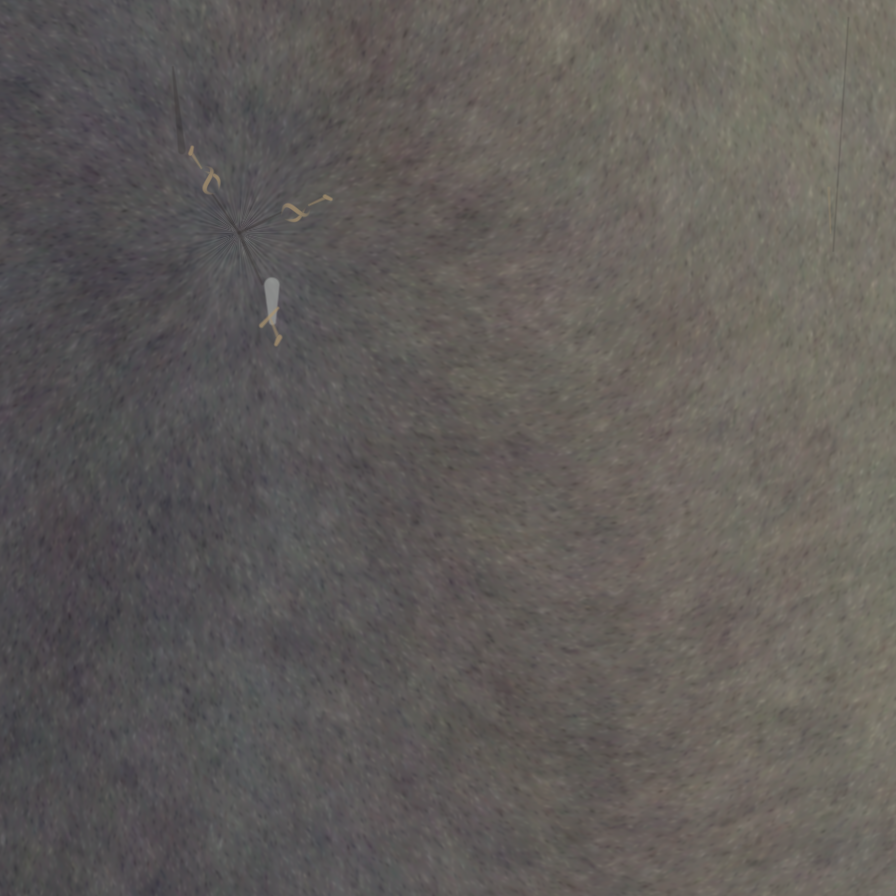
Give the GLSL for this texture, as a Shadertoy shader.

```glsl
// Worn grey cloth with fine fibres, a gathered pucker and small curled gold threads.

const vec2 PUCKER = vec2(0.267, 0.740);
const vec3 SLATE = vec3(0.300, 0.291, 0.303);
const vec3 BLUE_GREY = vec3(0.340, 0.334, 0.343);
const vec3 WARM_GREY = vec3(0.368, 0.346, 0.333);
const vec3 TAUPE = vec3(0.428, 0.402, 0.377);
const vec3 OLIVE_GREY = vec3(0.462, 0.448, 0.405);
const vec3 GOLD = vec3(0.66, 0.57, 0.43);
const vec3 PALE = vec3(0.62, 0.63, 0.62);
const vec3 SHADOW = vec3(0.23, 0.21, 0.21);

vec3 hash3(vec2 p) {
    vec3 q = fract(p.xyx * vec3(0.1031, 0.1030, 0.0973));
    q += dot(q, q.yxz + 33.33);
    return fract((q.xxy + q.yzz) * q.zyx);
}

mat2 rotation(float a) {
    float c = cos(a), s = sin(a);
    return mat2(c, -s, s, c);
}

// Fibres radiate from the pucker, bend slowly, and stand upright at the right.
float fibreAngle(vec2 p) {
    vec2 v = p - PUCKER + 1e-5;
    float bend = 0.35 * smoothstep(0.1, 0.4, length(v));
    return atan(v.y, v.x) + bend + 1.1 * smoothstep(0.5, 0.85, p.x);
}

// Cellular noise: one soft oriented grain per cell, light or dark, tinted by chroma.
vec3 fibres(vec2 p, float cells, vec2 size, float chroma) {
    vec2 id = floor(p * cells), f = fract(p * cells);
    vec3 sum = vec3(0.0);
    for (int y = -1; y <= 1; y++)
    for (int x = -1; x <= 1; x++) {
        vec2 o = vec2(x, y);
        vec3 h = hash3(id + o + cells);
        vec3 tint = hash3(id + o + cells + 57.0) - 0.5;
        float angle = fibreAngle((id + o + 0.5) / cells) + (h.z - 0.5) * 0.9;
        vec2 d = rotation(angle) * (f - o - h.xy) / size;
        float tone = (tint.x + tint.y) * 1.2;
        sum += (vec3(tone) + chroma * tint) * exp(-dot(d, d));
    }
    return sum;
}

vec3 clothColour(float t) {
    vec3 c = mix(SLATE, BLUE_GREY, smoothstep(0.0, 0.27, t));
    c = mix(c, WARM_GREY, smoothstep(0.22, 0.52, t));
    c = mix(c, TAUPE, smoothstep(0.48, 0.76, t));
    return mix(c, OLIVE_GREY, smoothstep(0.70, 0.98, t));
}

float softMottle(vec2 p) {
    return sin(p.x * 19.0 + 2.0 * sin(p.y * 13.0)) * sin(p.y * 17.0 + 2.0 * sin(p.x * 11.0))
         + 0.6 * sin(p.x * 47.0 + 3.0 * sin(p.y * 29.0)) * sin(p.y * 41.0 + p.x * 23.0);
}

// Coverage of a tapered stroke from a (radius ra) to b (radius rb).
float stroke(vec2 p, vec2 a, vec2 b, float ra, float rb) {
    vec2 ab = b - a;
    float h = clamp(dot(p - a, ab) / dot(ab, ab), 0.0, 1.0);
    float d = length(p - a - ab * h) - mix(ra, rb, h);
    return 1.0 - smoothstep(-0.0012, 0.0015, d);
}

// Coverage of a waving ribbon along x, from x0 to x1, thinning at both ends.
float ribbon(vec2 q, float x0, float x1, float sway, float pitch, float width) {
    float u = clamp((q.x - x0) / (x1 - x0), 0.0, 1.0);
    float slope = sway * pitch * cos(pitch * (q.x - x0));
    float d = abs(q.y - sway * sin(pitch * (q.x - x0))) / sqrt(1.0 + slope * slope);
    float taper = sin(3.14159 * u);
    return taper * (1.0 - smoothstep(-0.001, 0.0014, d - width * taper));
}

// Fine creases fanning out from the pucker.
float creases(vec2 v) {
    float a = atan(v.y, v.x + 1e-6), r = length(v);
    float lines = sin(a * 41.0 + 2.0 * sin(a * 7.0)) + 0.7 * sin(a * 67.0 + 3.0 * sin(a * 5.0));
    return lines * exp(-r / 0.05) * smoothstep(0.0, 0.012, r);
}

// One thread leaving the pucker along +x: dark crease, gold ribbons, knotted end.
vec3 thread(vec3 colour, vec2 q, float pale) {
    q /= mix(1.0, 1.2, pale);
    colour = mix(colour, SHADOW, 0.5 * stroke(q, vec2(0.0), vec2(0.052, 0.004), 0.0015, 0.0008));
    colour = mix(colour, PALE, 0.7 * pale * stroke(q, vec2(0.056, 0.012), vec2(0.088, 0.001), 0.007, 0.003));
    float gold = (1.0 - pale) * ribbon(q, 0.050, 0.084, 0.009, 170.0, 0.0024);
    gold = max(gold, (1.0 - pale) * ribbon(q + vec2(0.0, 0.004), 0.052, 0.080, -0.006, 130.0, 0.0018));
    gold = max(gold, pale * ribbon(q.yx, -0.014, 0.016, 0.005, 100.0, 0.0) * 0.0);
    gold = max(gold, pale * stroke(q, vec2(0.078, 0.010), vec2(0.088, -0.010), 0.001, 0.0018));
    gold = max(gold, 0.7 * stroke(q, vec2(0.084, 0.0), vec2(0.104, 0.001), 0.0008, 0.0016));
    gold = max(gold, stroke(q, vec2(0.104, 0.002), vec2(0.109, -0.003), 0.0024, 0.0016));
    return mix(colour, GOLD, 0.75 * gold);
}

void mainImage(out vec4 fragColor, in vec2 fragCoord) {
    vec2 p = fragCoord / iResolution.xy;
    vec2 v = p - PUCKER;

    // Broad light falling from the right, with a dim hollow at the left.
    vec2 hollow = p - vec2(0.08, 0.64);
    float light = 0.09 + 0.86 * p.x + 0.25 * (p.y - 0.5) - 0.19 * exp(-9.0 * dot(hollow, hollow));
    vec3 colour = clothColour(0.5 + 1.08 * (light - 0.5) + 0.035 * softMottle(p));

    // Tinted blotches, then cloth grain at three scales and the gathered creases.
    colour += 0.014 * fibres(p, 17.0, vec2(0.80, 0.60), 0.7);
    colour += 0.018 * fibres(p, 42.0, vec2(0.75, 0.45), 0.7);
    colour += 0.034 * fibres(p, 95.0, vec2(0.62, 0.28), 0.5);
    colour += 0.034 * fibres(p, 180.0, vec2(0.60, 0.32), 0.4);
    colour += 0.026 * creases(v);

    // Dark streak above the pucker and a faint seam at the right.
    colour = mix(colour, SHADOW, 0.40 * stroke(p, vec2(0.193, 0.925), vec2(0.203, 0.832), 0.001, 0.004));
    colour = mix(colour, SHADOW, 0.25 * stroke(p, vec2(0.947, 0.98), vec2(0.930, 0.72), 0.0008, 0.0008));
    colour = mix(colour, GOLD, 0.30 * stroke(p, vec2(0.925, 0.79), vec2(0.927, 0.74), 0.0015, 0.0005));

    // Three threads spread around the pucker; the last one is pale.
    for (int i = 0; i < 3; i++) {
        float last = step(1.5, float(i));
        colour = thread(colour, rotation(0.38 + 1.72 * float(i) + 1.24 * last) * v, last);
    }
    fragColor = vec4(clamp(colour, 0.0, 1.0), 1.0);
}
```
